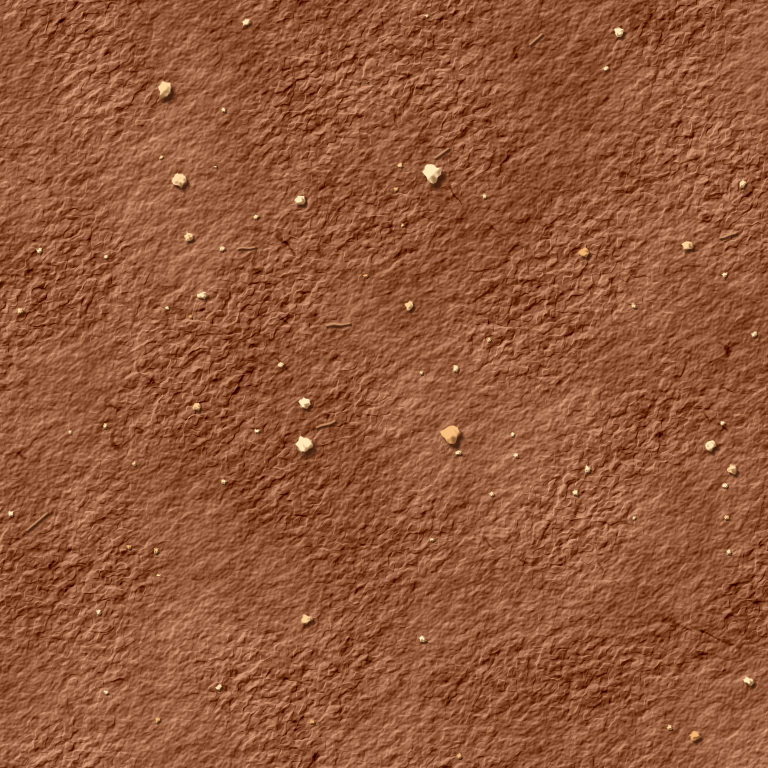
This texture is drawn by a WebGL 2 fragment shader. Its source:

```glsl
#version 300 es
precision highp float;
// Dry red-brown soil: lit crumbs, pits and cracks, scattered pale stones and twigs.

#define SOIL vec3(0.565, 0.334, 0.211)
#define TONE_STEP vec3(0.072, 0.071, 0.069)
#define STONE_LIT vec3(1.0, 0.89, 0.71)
#define STONE_OCHRE vec3(0.92, 0.68, 0.42)
#define SHADOW vec3(0.24, 0.10, 0.03)
#define LIGHT vec2(-0.6, 0.8)
#define GRAIN_ANGLE 0.6
#define GRAIN_STRETCH 1.3
#define RELIEF 1.12
#define CRUMB_HEIGHT 0.0050
#define STONE_SIZE 0.0115

uniform vec2 u_resolution;
out vec4 fragColor;

vec2 hash2(vec2 p) {
    vec3 q = fract(p.xyx * vec3(0.1031, 0.1030, 0.0973));
    q += dot(q, q.yzx + 33.33);
    return fract((q.xx + q.yz) * q.zy);
}

vec2 heading(float a) { return vec2(cos(a), sin(a)); }

float corner(vec2 cell, vec2 offset) {
    return dot(heading(6.2832 * hash2(cell).x), offset);
}

// Gradient noise, about -0.7 to 0.7
float noise(vec2 p) {
    p += 100.0;
    vec2 i = floor(p), f = fract(p), e = vec2(1.0, 0.0);
    vec2 u = f * f * f * (f * (f * 6.0 - 15.0) + 10.0);
    return mix(mix(corner(i, f), corner(i + e, f - e), u.x),
               mix(corner(i + e.yx, f - e.yx), corner(i + 1.0, f - 1.0), u.x), u.y);
}

// Distance to the nearest scattered point: round crumbs with creases between
float lumps(vec2 p) {
    vec2 i = floor(p), f = fract(p);
    float d = 2.0;
    for (int k = 0; k < 9; k++) {
        vec2 o = vec2(k % 3 - 1, k / 3 - 1);
        d = min(d, length(o + hash2(i + o + 200.0) - f));
    }
    return d;
}

// Turns and squeezes the plane so that crumbs lie along the grain
vec2 grainSpace(vec2 p) {
    vec2 along = heading(GRAIN_ANGLE);
    return vec2(dot(p, along) / GRAIN_STRETCH, dot(p, vec2(-along.y, along.x)));
}

// Soil height: fine octaves, round lumps and crumbs with steep edges
float height(vec2 p, float rough) {
    vec2 g = grainSpace(p);
    float h = 0.0, freq = 38.0, gain = 0.33;
    for (int i = 0; i < 4; i++) {
        h += gain * noise(g * freq + float(i) * 9.7) / freq;
        freq *= 1.85;
        gain *= 1.38;
    }
    g += 0.003 * vec2(noise(p * 110.0), noise(p * 110.0 + 17.0));
    h -= rough * 0.011 * lumps(g * 68.0);
    h += CRUMB_HEIGHT * rough * smoothstep(-0.05, 0.14, noise(g * 52.0 + 5.0));
    h += 0.65 * CRUMB_HEIGHT * rough * smoothstep(-0.05, 0.15, noise(g * 105.0 + 31.0));
    return h;
}

// Small dark hollows between the crumbs
float pits(vec2 p) {
    vec2 g = grainSpace(p);
    return smoothstep(0.18, 0.42, noise(g * 80.0 + 71.0))
         + 0.8 * smoothstep(0.2, 0.45, noise(g * 130.0 + 23.0));
}

// Short broken cracks in a few places
float cracks(vec2 p) {
    vec2 w = p + 0.007 * vec2(noise(p * 60.0), noise(p * 60.0 + 8.0));
    float line = abs(noise(w * vec2(11.0, 17.0) + 40.0));
    float place = smoothstep(0.2, 0.34, noise(p * 9.0 + 60.0));
    place *= smoothstep(-0.15, 0.15, noise(p * 45.0 + 15.0));
    return place * (1.0 - smoothstep(0.01, 0.04, line));
}

// Chipped stone: signed distance to a rough polygon
float stone(vec2 q, float r, vec2 seed) {
    float d = -1.0;
    for (int i = 0; i < 6; i++) {
        vec2 h = hash2(seed + float(i) * 7.3);
        vec2 n = heading((float(i) + 0.6 * h.x) * 1.0472);
        d = max(d, dot(q, n) - r * mix(0.6, 1.05, h.y));
    }
    return d + 0.3 * r * noise(q / r * 1.5 + seed);
}

float capsule(vec2 q, vec2 halfAxis) {
    float t = clamp(dot(q, halfAxis) / dot(halfAxis, halfAxis), -1.0, 1.0);
    return length(q - halfAxis * t);
}

// One layer of stones, at most one per grid cell
vec3 addStones(vec3 col, vec2 p, float cells, float r, float share, float px) {
    vec2 id = floor(p * cells) + cells * 3.0;
    vec2 pick = hash2(id + 11.0), kind = hash2(id + 47.0);
    if (pick.x > share) return col;
    vec2 q = fract(p * cells) - mix(vec2(0.27), vec2(0.73), hash2(id));
    q /= cells;
    r *= mix(0.7, 1.1, pick.y);
    float shade = stone(q + LIGHT * r * 0.7, r, id);
    col = mix(col, SHADOW, 0.9 * (1.0 - smoothstep(-0.3 * r, 0.35 * r, shade)));
    vec3 body = mix(STONE_LIT, STONE_OCHRE, kind.x * kind.x);
    float lit = dot(q, LIGHT) / r + 0.9 * noise(q / r * 1.7 + id);
    body *= mix(vec3(0.62, 0.52, 0.42), vec3(1.04), smoothstep(-0.85, 0.1, lit));
    return mix(col, body, 1.0 - smoothstep(-px, px, stone(q, r, id)));
}

// Short dry twigs, each with a thin shadow below
vec3 addTwigs(vec3 col, vec2 p, float px) {
    vec2 id = floor(p * 8.0) + 70.0, pick = hash2(id);
    if (pick.x > 0.15) return col;
    vec2 q = (fract(p * 8.0) - mix(vec2(0.35), vec2(0.65), hash2(id + 5.0))) / 8.0;
    q += 0.002 * noise(q * 90.0 + id);
    vec2 axis = heading(mix(-0.3, 1.1, pick.y)) * mix(0.009, 0.018, hash2(id + 9.0).x);
    float shade = capsule(q + LIGHT * 0.003, axis);
    col = mix(col, SHADOW, 0.8 * (1.0 - smoothstep(0.0006, 0.0034, shade)));
    float body = 1.0 - smoothstep(0.0012 - px, 0.0012 + px, capsule(q, axis));
    return mix(col, vec3(0.84, 0.62, 0.45), 0.85 * body);
}

void main() {
    float px = 1.0 / min(u_resolution.x, u_resolution.y);
    vec2 p = gl_FragCoord.xy * px;

    // Soil tone from slope toward the light, broad patches, pits and cracks
    float rough = 0.45 + 0.8 * smoothstep(-0.35, 0.35, noise(p * 6.0 + 3.0));
    float reach = 0.0016;
    float slope = (height(p, rough) - height(p + LIGHT * reach, rough)) / reach;
    float tone = RELIEF * clamp(slope, -3.2, 2.7);
    tone += 1.3 * noise(p * 3.5 + 20.0) + 1.1 * noise(p * 14.0) + 0.3;
    tone -= 1.1 * rough * pits(p) + 2.2 * cracks(p);
    vec3 col = SOIL + TONE_STEP * tone;

    // Litter gathers in a broad middle band
    float band = smoothstep(0.2, 0.4, p.y) * (1.0 - smoothstep(0.7, 0.9, p.y));
    float litter = mix(0.35, 1.4, band);
    col = addTwigs(col, p, px);
    col = addStones(col, p, 26.0, STONE_SIZE * 0.32, 0.08 * litter, px);
    col = addStones(col, p, 14.0, STONE_SIZE * 0.58, 0.14 * litter, px);
    col = addStones(col, p, 6.0, STONE_SIZE, 0.27 * litter, px);
    fragColor = vec4(clamp(col, 0.0, 1.0), 1.0);
}
```
